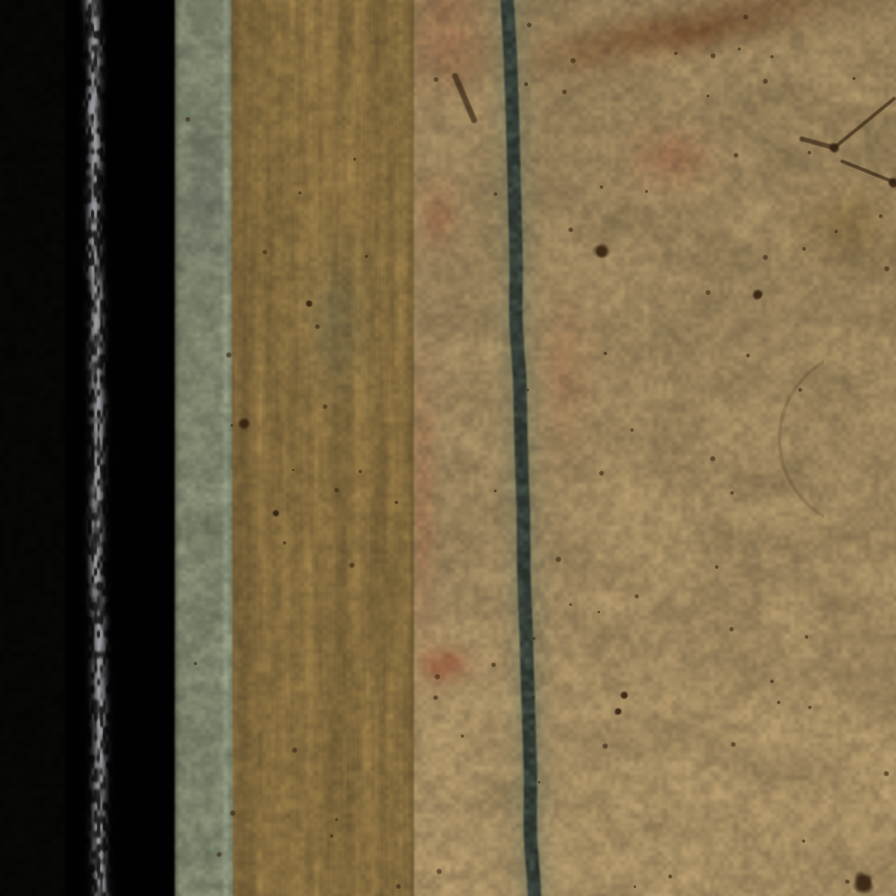
Reproduce this texture procedurally as a Shadertoy shader.

```glsl
#define PAPER vec3(0.61, 0.52, 0.365)
#define WOOD vec3(0.49, 0.40, 0.23)
#define STRIP vec3(0.47, 0.50, 0.41)
#define INK vec3(0.19, 0.23, 0.205)
#define ROSE vec3(0.59, 0.38, 0.26)
#define SPECK vec3(0.20, 0.13, 0.06)
#define STRIP_X 0.195
#define WOOD_X 0.258
#define PAPER_X 0.462
#define EDGE_SOFTNESS 0.0022
#define GRAIN 0.13

// x, y, radius of the prominent spots
const vec3 SPOTS[10] = vec3[10](
    vec3(0.671, 0.719, 0.009), vec3(0.846, 0.671, 0.006),
    vec3(0.964, 0.015, 0.012), vec3(0.997, 0.796, 0.007),
    vec3(0.931, 0.835, 0.006), vec3(0.690, 0.206, 0.005),
    vec3(0.697, 0.224, 0.005), vec3(0.273, 0.527, 0.007),
    vec3(0.345, 0.661, 0.004), vec3(0.308, 0.427, 0.004));

float hash(vec2 p) {
    vec3 q = fract(vec3(p.xyx) * 0.1031);
    q += dot(q, q.yzx + 33.33);
    return fract((q.x + q.y) * q.z);
}

float noise(vec2 p) {
    vec2 i = floor(p), f = fract(p);
    f = f * f * (3.0 - 2.0 * f);
    return mix(mix(hash(i), hash(i + vec2(1, 0)), f.x),
               mix(hash(i + vec2(0, 1)), hash(i + vec2(1, 1)), f.x), f.y);
}

float fbm(vec2 p) {
    float sum = 0.0, amp = 0.5;
    for (int i = 0; i < 4; i++) {
        sum += amp * noise(p);
        p = p * 2.03 + 17.1;
        amp *= 0.5;
    }
    return sum / 0.9375;
}

float stepAt(float edge, float x) {
    float w = max(EDGE_SOFTNESS, 0.7 / iResolution.x);
    return smoothstep(edge - w, edge + w, x);
}

// Soft elliptical blot, broken up by noise
float blot(vec2 p, vec2 centre, vec2 size) {
    vec2 d = (p - centre) / size;
    return exp(-dot(d, d)) * (0.45 + 0.9 * fbm(p * 45.0));
}

float scratch(vec2 p, vec2 a, vec2 b, float width) {
    vec2 ab = b - a;
    float t = clamp(dot(p - a, ab) / dot(ab, ab), 0.0, 1.0);
    return 1.0 - smoothstep(width * 0.3, width, length(p - a - ab * t));
}

vec3 blackBorder(vec2 p) {
    vec3 col = mix(vec3(0.024, 0.026, 0.018), vec3(0.004), stepAt(0.072, p.x));
    col *= 0.7 + 0.6 * noise(p * 130.0);
    // Speckled glossy line
    float d = abs(p.x - mix(0.112, 0.104, p.y) - 0.004 * (noise(vec2(p.y * 24.0, 3.0)) - 0.5));
    float sparkle = smoothstep(0.15, 0.85, noise(p * vec2(300.0, 130.0)));
    float gloss = exp(-pow(d / 0.0075, 2.0)) * (0.2 + 0.7 * sparkle);
    return col + vec3(0.66, 0.66, 0.68) * gloss;
}

vec3 greenStrip(vec2 p) {
    vec3 col = STRIP * (0.88 + 0.24 * fbm(p * vec2(40.0, 70.0)));
    col = mix(col, vec3(0.39, 0.39, 0.36), 0.6 * blot(p, vec2(0.227, 0.78), vec2(0.02, 0.07)));
    col += 0.07 * exp(-pow((p.x - 0.252) / 0.004, 2.0));
    return col * (1.0 - 0.25 * exp(-pow((p.x - STRIP_X) / 0.004, 2.0)));
}

vec3 woodBand(vec2 p) {
    float fibre = fbm(vec2(p.x * 110.0, p.y * 6.0));
    float streak = noise(vec2(p.x * 55.0, p.y * 1.5 + 9.0));
    vec3 col = WOOD * (0.78 + 0.28 * fibre + 0.16 * streak);
    col *= mix(0.94, 1.06, smoothstep(WOOD_X, 0.31, p.x));
    col = mix(col, vec3(0.42, 0.39, 0.28), 0.6 * blot(p, vec2(0.375, 0.64), vec2(0.03, 0.07)));
    return col * (1.0 - 0.14 * exp(-pow((p.x - PAPER_X) / 0.006, 2.0)));
}

vec3 paperSheet(vec2 p) {
    vec3 col = PAPER * mix(1.05, 0.94, p.y) * (0.88 + 0.22 * fbm(p * vec2(16.0, 28.0)));
    // Rosy stains
    float rose = blot(p, vec2(0.495, 0.258), vec2(0.025, 0.018));
    rose += 0.6 * blot(p, vec2(0.488, 0.76), vec2(0.02, 0.035));
    rose += 0.6 * blot(p, vec2(0.50, 0.96), vec2(0.04, 0.05));
    rose += 0.5 * blot(p, vec2(0.75, 0.825), vec2(0.04, 0.03));
    rose += 0.5 * blot(p, vec2(0.472, 0.44), vec2(0.013, 0.13));
    rose += 0.35 * blot(p, vec2(0.63, 0.58), vec2(0.025, 0.07));
    col = mix(col, ROSE, min(rose, 0.85));
    float smear = blot(p, vec2(0.76, 0.965 + 0.2 * (p.x - 0.76)), vec2(0.14, 0.023));
    col = mix(col, vec3(0.43, 0.27, 0.15), min(smear * 0.75, 0.8));
    col = mix(col, vec3(0.46, 0.36, 0.18), 0.4 * blot(p, vec2(0.945, 0.75), vec2(0.05, 0.04)));
    // Scratches and a faint arc
    float marks = scratch(p, vec2(0.895, 0.845), vec2(0.931, 0.835), 0.004);
    marks += scratch(p, vec2(0.931, 0.835), vec2(0.998, 0.89), 0.003);
    marks += scratch(p, vec2(0.94, 0.82), vec2(0.997, 0.797), 0.003);
    marks += scratch(p, vec2(0.508, 0.915), vec2(0.529, 0.866), 0.005);
    float arc = abs(length(p - vec2(0.97, 0.51)) - 0.10);
    marks += 0.25 * (1.0 - smoothstep(0.001, 0.003, arc)) * step(p.x, 0.92);
    col = mix(col, SPECK, min(marks, 1.0) * 0.65);
    // Ruled ink line with a greenish halo
    float d = p.x - mix(0.595, 0.567, p.y) - 0.003 * (noise(vec2(p.y * 14.0, 1.0)) - 0.5);
    col = mix(col, vec3(0.47, 0.47, 0.36), 0.7 * exp(-pow(d / 0.019, 2.0)));
    float ink = 1.0 - stepAt(0.0075, abs(d));
    return mix(col, INK * (0.75 + 0.5 * noise(p * 160.0)), ink * 0.94);
}

void mainImage(out vec4 fragColor, in vec2 fragCoord) {
    vec2 p = fragCoord / iResolution.xy;
    vec3 col = mix(greenStrip(p), woodBand(p), stepAt(WOOD_X + 0.002 * (1.0 - p.y), p.x));
    col = mix(col, paperSheet(p), stepAt(PAPER_X, p.x));
    col *= 1.0 + GRAIN * (noise(p * 190.0) + noise(p * 90.0) - 1.0);
    // Scattered specks, then prominent spots
    vec2 cell = floor(p * 26.0);
    vec2 centre = 0.2 + 0.6 * vec2(hash(cell + 4.0), hash(cell + 71.0));
    float size = 0.05 + 0.06 * hash(cell + 37.0);
    float speck = 1.0 - smoothstep(size * 0.4, size, length(fract(p * 26.0) - centre));
    speck *= 0.6 * step(0.84, hash(cell + 13.0));
    for (int i = 0; i < 10; i++) {
        float r = SPOTS[i].z * (0.8 + 0.4 * noise(p * 120.0));
        speck = max(speck, 0.9 * (1.0 - smoothstep(r * 0.45, r * 1.15, length(p - SPOTS[i].xy))));
    }
    col = mix(col, SPECK, speck);
    col = mix(blackBorder(p), col, stepAt(STRIP_X, p.x));
    fragColor = vec4(clamp(col, 0.0, 1.0), 1.0);
}
```
